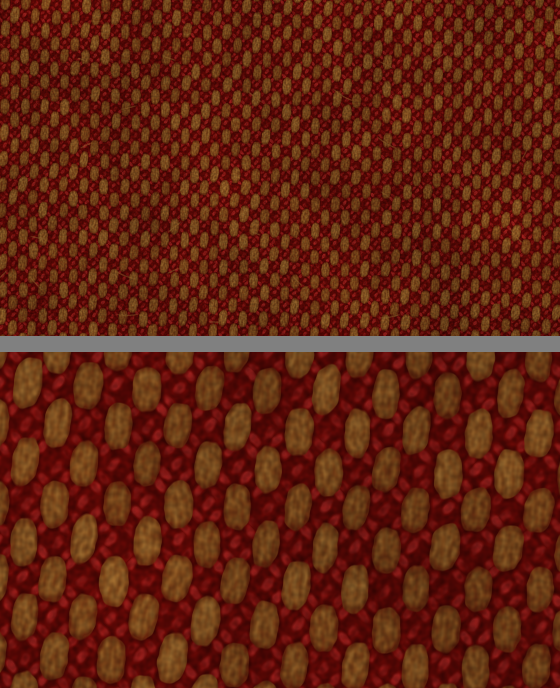
Top, the full canvas; bottom, a detail of the centre.
Give the GLSL for this texture, as a Shadertoy shader.

```glsl
// Woven upholstery cloth: staggered golden oval floats over a twisted dark red ground.

const float COLUMNS = 55.6;              // oval columns across the canvas
const float ROWS = 12.9;                 // ovals down one column
const vec2 PHASE = vec2(-0.43, -0.34);   // an oval's place relative to the centre
const vec2 SKEW = vec2(-0.012, 0.02);    // slight misalignment of the cloth
const float WARP = 0.16;                 // unevenness of the weave
const vec2 OVAL = vec2(0.46, 0.79);      // half size, in column widths
const float ROUNDNESS = 2.4;             // superellipse exponent
const float LEAN = 0.08;                 // slant of the ovals
const vec2 BEAD = vec2(0.23, 0.31);      // half size of a red ply
const vec2 BEAD_STEP = vec2(0.35, 0.45); // spacing of plies along the diagonals
const float HAIR_CELL = 0.13;            // spacing of stray fibres
const float HAIR_CHANCE = 0.25;
const float GRAIN = 0.24;                // strength of the fine fibre texture
const float WEAR = 0.17;                 // strength of broad light and dark areas

const vec3 RED_DARK = vec3(0.22, 0.015, 0.008);
const vec3 RED_MID = vec3(0.345, 0.03, 0.02);
const vec3 RED_LIGHT = vec3(0.50, 0.10, 0.09);
const vec3 GOLD_DARK = vec3(0.33, 0.12, 0.04);
const vec3 GOLD_MID = vec3(0.41, 0.235, 0.085);
const vec3 GOLD_LIGHT = vec3(0.51, 0.35, 0.155);

vec2 hash2(vec2 p) {
    vec3 h = fract(p.xyx * vec3(0.1031, 0.1030, 0.0973));
    h += dot(h, h.yzx + 33.33);
    return fract((h.xx + h.yz) * h.zy);
}

float cornerGradient(vec2 cell, vec2 offset) {
    float angle = 6.2832 * hash2(cell).x;
    return dot(vec2(cos(angle), sin(angle)), offset);
}

// Gradient noise, roughly -0.7 to 0.7
float gradientNoise(vec2 p) {
    vec2 i = floor(p), f = p - i;
    vec2 u = f * f * f * (f * (f * 6.0 - 15.0) + 10.0);
    vec2 e = vec2(1.0, 0.0);
    return mix(mix(cornerGradient(i, f), cornerGradient(i + e, f - e), u.x),
               mix(cornerGradient(i + e.yx, f - e.yx), cornerGradient(i + 1.0, f - 1.0), u.x), u.y);
}

// Approximate distance to a superellipse
float ovalDistance(vec2 d, vec2 size) {
    vec2 a = pow(abs(d) / size, vec2(ROUNDNESS));
    return (pow(a.x + a.y, 1.0 / ROUNDNESS) - 1.0) * size.x;
}

// Blends dark, middle and light tones by t from 0 to 1
vec3 ramp(vec3 dark, vec3 middle, vec3 light, float t) {
    t = clamp(t, 0.0, 1.0) * 2.0;
    return mix(mix(dark, middle, min(t, 1.0)), light, max(t - 1.0, 0.0));
}

// Brightness of the plies crossing at one gap between ovals
float beads(vec2 d, vec2 id) {
    float light = 0.0;
    for (int k = 0; k < 5; k++) {
        vec2 side = k == 4 ? vec2(0.0) : vec2(k % 2, k / 2) * 2.0 - 1.0;
        vec2 rnd = hash2(id * 5.0 + float(k) * 17.3);
        vec2 b = d - side * BEAD_STEP - (rnd - 0.5) * 0.24;
        b.x -= (k == 4 ? 0.4 : -0.5 * side.x * side.y) * b.y;
        light = max(light, smoothstep(1.1, 0.4, length(b / BEAD)) * (0.5 + 0.5 * rnd.y));
    }
    return light;
}

// Sparse curved fibres lying on the cloth
float hairs(vec2 p, float pixel) {
    vec2 cell = floor(p / HAIR_CELL);
    vec2 rnd = hash2(cell + 71.0), place = hash2(cell + 137.0);
    float angle = (place.x - 0.5) * 2.4;
    vec2 d = p - (cell + 0.35 + 0.3 * place) * HAIR_CELL;
    d = mat2(cos(angle), -sin(angle), sin(angle), cos(angle)) * d;
    float reach = HAIR_CELL * (0.1 + 0.2 * rnd.y);
    float offset = abs(d.y - 7.0 * (rnd.y - 0.5) * d.x * d.x);
    float line = smoothstep(0.0008 + pixel, 0.0, offset);
    return line * smoothstep(reach, reach * 0.6, abs(d.x)) * step(rnd.x, HAIR_CHANCE);
}

void mainImage(out vec4 fragColor, in vec2 fragCoord) {
    vec2 p = (fragCoord - 0.5 * iResolution.xy) / iResolution.y;
    float aspect = iResolution.x / iResolution.y;
    float rowHeight = COLUMNS / (aspect * ROWS);   // in column widths
    float pixel = COLUMNS / iResolution.x;

    // Lattice coordinates: x counts columns, y counts rows
    vec2 q = (p + SKEW * p.yx) * vec2(COLUMNS / aspect, ROWS) - PHASE;
    vec2 drift = vec2(gradientNoise(p * 4.0), gradientNoise(p * 4.0 + 40.0));
    q += WARP * drift * vec2(1.0, 0.6);
    vec2 thread = q * vec2(1.0, rowHeight);

    float plyLight = 0.0, nearest = 9.0, tone = 0.0;
    for (int i = -1; i <= 1; i++) {
        float column = floor(q.x + 0.5) + float(i);
        float y = q.y - 0.5 * mod(column, 2.0);
        vec2 gap = vec2(column, floor(y));
        plyLight = max(plyLight, beads(vec2(q.x - column, (y - gap.y - 0.5) * rowHeight), gap));

        vec2 id = vec2(column, floor(y + 0.5));
        vec2 rnd = hash2(id + 211.0), jitter = hash2(id + 307.0) - 0.5;
        vec2 d = vec2(q.x - column, (y - id.y) * rowHeight) - jitter * vec2(0.12, 0.18);
        d.x -= (LEAN + 0.14 * jitter.y) * d.y;
        float dist = ovalDistance(d, OVAL * (0.93 + 0.12 * rnd));
        dist += 0.05 * gradientNoise(thread * 3.0 + 60.0);
        if (dist < nearest) {
            nearest = dist;
            float fibre = gradientNoise(d * vec2(6.0, 2.6) + id * 13.7);
            tone = 0.1 + 0.5 * smoothstep(0.02, -0.17, dist) + 0.5 * fibre
                 + 0.3 * (rnd.y - 0.5) + 0.08 * (d.y - d.x);
        }
    }

    // Red ground, darker in the hollows beside the ovals
    float grain = gradientNoise(thread * 4.0);
    float redTone = 0.3 + 0.72 * plyLight + 0.4 * grain - 0.22 * smoothstep(0.13, 0.0, nearest);
    vec3 cloth = ramp(RED_DARK, RED_MID, RED_LIGHT, redTone);

    // Golden floats, stray fibres and broad wear
    float edge = max(0.025, 0.55 * pixel);
    vec3 gold = ramp(GOLD_DARK, GOLD_MID, GOLD_LIGHT, tone);
    cloth = mix(cloth, gold, smoothstep(edge, -edge, nearest));
    cloth = mix(cloth, GOLD_LIGHT, 0.5 * hairs(p, 1.0 / iResolution.y));
    float broad = gradientNoise(p * 3.0 + 9.0) + 0.6 * gradientNoise(p * 9.0 + 23.0);
    cloth *= 1.03 + WEAR * broad + GRAIN * gradientNoise(thread * 5.5 + 5.0);
    fragColor = vec4(cloth, 1.0);
}
```
